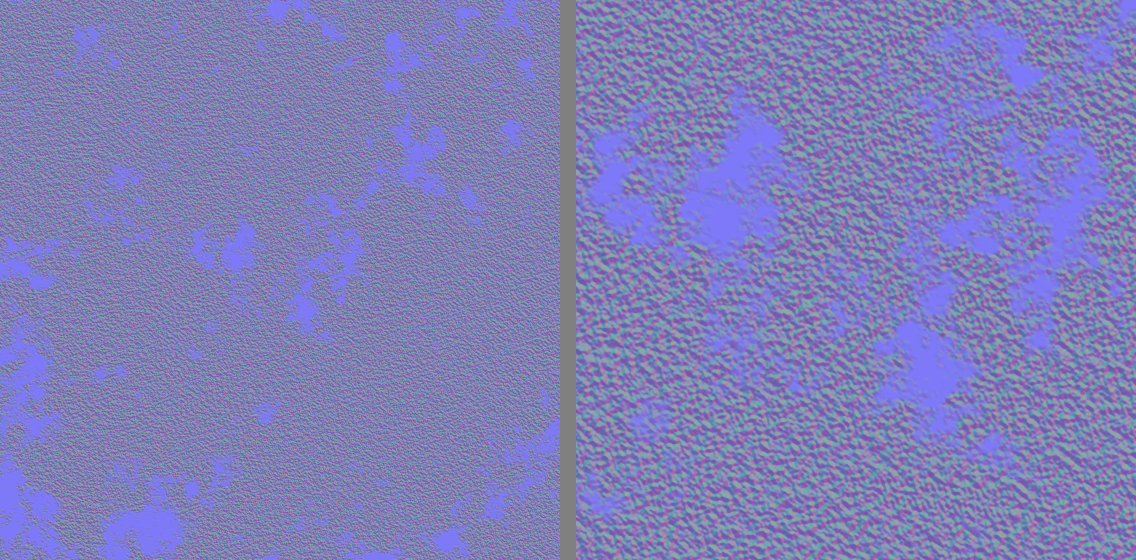
Left, the full canvas; right, a detail of the centre.
Write a Shadertoy shader that draws this texture map.

```glsl
// Tangent-space normal map of rough plaster with worn, flat patches.
// Fine noise gives a height field whose slope tilts the normal; a ragged
// fractal noise fades the grain and raises the blue inside the patches.

#define GRAIN_SCALE 340.0         // grain cells across the canvas
#define GRAIN_TILT vec2(0.28, 0.37) // tilt of the normal on steep grains
#define GRAIN_SOFTNESS 0.15       // lower gives crisper facets
#define FINE_GRAIN 0.55           // weight of the finer grain layer
#define ROUGH_DEPTH 0.38          // mean normal z on rough ground
#define DEPTH_VARIATION 0.3       // loss of z on the steeper grains
#define FLAT_NORMAL vec3(-0.02, -0.05, 0.95) // normal of the flat patches
#define PATCH_SCALE 9.0           // patch cells across the canvas
#define PATCH_GAIN 0.8            // raggedness of the patch outlines
#define PATCH_FLAT 0.29           // noise level below which all is flat
#define PATCH_ROUGH 0.46          // noise level above which all is rough
#define SAMPLES 2                 // antialiasing samples per axis

const mat2 TURN = mat2(0.8, 0.6, -0.6, 0.8);
const float MEAN_STEEPNESS = 0.75;

float hash(vec2 p) {
    return fract(sin(dot(p, vec2(127.1, 311.7))) * 43758.5453);
}

// Smooth value noise in 0..1
float noise(vec2 p) {
    vec2 cell = floor(p);
    vec2 f = fract(p);
    f = f * f * (3.0 - 2.0 * f);
    float bottom = mix(hash(cell), hash(cell + vec2(1.0, 0.0)), f.x);
    float top = mix(hash(cell + vec2(0.0, 1.0)), hash(cell + vec2(1.0)), f.x);
    return mix(bottom, top, f.y);
}

// Fractal noise, normalised to 0..1
float fractalNoise(vec2 p) {
    float sum = 0.0, total = 0.0, weight = 1.0;
    for (int i = 0; i < 6; i++) {
        sum += weight * noise(p);
        total += weight;
        weight *= PATCH_GAIN;
        p = TURN * p * 2.03 + 17.3;
    }
    return sum / total;
}

// Height of the grain; the layers are turned apart to hide the lattice
float grainHeight(vec2 p) {
    vec2 turned = TURN * p;
    return noise(turned) + FINE_GRAIN * noise(TURN * turned * 1.7 + 41.7);
}

// Slope of the grain by central differences
vec2 grainSlope(vec2 p) {
    vec2 e = vec2(0.2, 0.0);
    return vec2(grainHeight(p + e.xy) - grainHeight(p - e.xy),
                grainHeight(p + e.yx) - grainHeight(p - e.yx)) / (2.0 * e.x);
}

// Softened normal: tilt from the grain, z lowered by unresolved roughness
vec3 surfaceNormal(vec2 uv, float roughness) {
    vec2 slope = grainSlope(uv * GRAIN_SCALE);
    vec2 facet = slope * inversesqrt(GRAIN_SOFTNESS + dot(slope, slope));
    float depth = ROUGH_DEPTH + DEPTH_VARIATION * (MEAN_STEEPNESS - length(facet));
    return mix(FLAT_NORMAL, vec3(-GRAIN_TILT * facet, depth), roughness);
}

void mainImage(out vec4 fragColor, in vec2 fragCoord) {
    // Patches: 0 on flat ground, 1 on rough ground
    vec2 uv = fragCoord / iResolution.y;
    float level = fractalNoise(uv * PATCH_SCALE + 3.7);
    float roughness = smoothstep(PATCH_FLAT, PATCH_ROUGH, level);

    // Average several normals per pixel
    vec3 normal = vec3(0.0);
    for (int y = 0; y < SAMPLES; y++) {
        for (int x = 0; x < SAMPLES; x++) {
            vec2 offset = (vec2(x, y) + 0.5) / float(SAMPLES) - 0.5;
            normal += surfaceNormal(uv + offset / iResolution.y, roughness);
        }
    }
    normal /= float(SAMPLES * SAMPLES);

    // Encode -1..1 as colour
    fragColor = vec4(0.5 + 0.5 * normal, 1.0);
}
```
